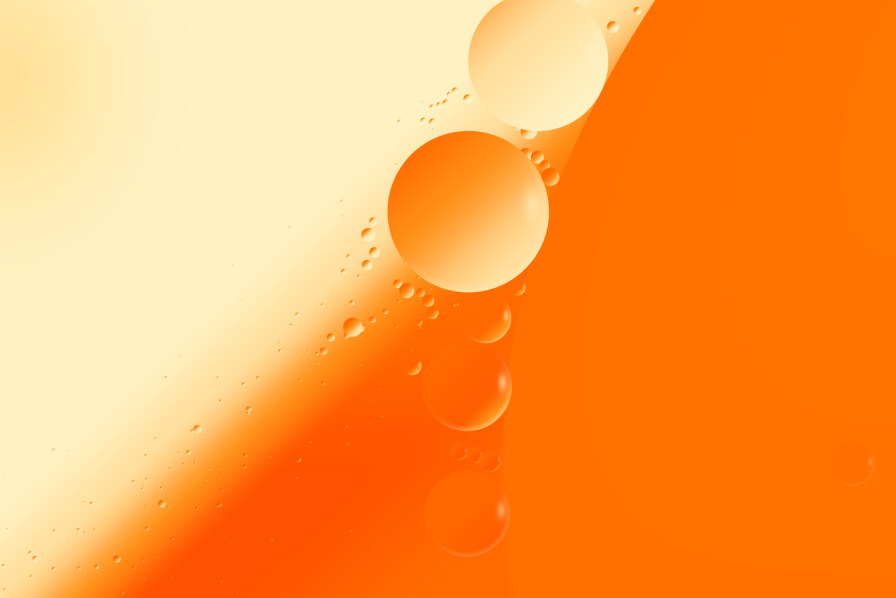
Reproduce this background procedurally as a Shadertoy shader.

```glsl
// Oil drops on a backlit cream and orange ground. A soft diagonal ramp and a
// curved hard edge make the ground; each drop is a lens that shows the same
// ramp reversed. Strings and a hashed grid scatter the smaller drops.

const vec3 CREAM   = vec3(1.0, 0.945, 0.76);
const vec3 PEACH   = vec3(1.0, 0.87, 0.61);
const vec3 APRICOT = vec3(1.0, 0.73, 0.38);
const vec3 AMBER   = vec3(1.0, 0.56, 0.09);
const vec3 RED     = vec3(1.0, 0.32, 0.0);
const vec3 ORANGE  = vec3(1.0, 0.44, 0.0);
const vec2 SLOPE   = vec2(0.688, -0.725);   // from cream towards orange

vec2 hash2(vec2 p) {
    vec3 q = fract(p.xyx * vec3(0.1031, 0.103, 0.0973));
    q += dot(q, q.yzx + 33.33);
    return fract((q.xx + q.yz) * q.zy);
}

// Signed distance to the diagonal where cream turns to orange
float diagonal(vec2 p) { return dot(p, SLOPE) - 0.103; }

// Colour across the diagonal; the deep tone is redder near the bottom
vec3 ramp(float d, float height) {
    vec3 deep = mix(RED, ORANGE, 0.8 * smoothstep(0.18, 0.5, height));
    vec3 c = mix(CREAM, PEACH, smoothstep(-0.22, -0.09, d));
    c = mix(c, APRICOT, smoothstep(-0.11, -0.04, d));
    c = mix(c, AMBER, smoothstep(-0.07, 0.0, d));
    c = mix(c, deep, smoothstep(-0.02, 0.07, d));
    return mix(c, vec3(1.0, 0.415, 0.0), smoothstep(0.14, 0.4, d));
}

vec3 backdrop(vec2 p, float aa) {
    vec3 c = ramp(diagonal(p), p.y);
    // Warm patch in the upper left
    vec2 q = (p - vec2(0.0, 0.87)) / vec2(0.17, 0.2);
    c = mix(c, vec3(1.0, 0.86, 0.54), 0.75 * exp(-dot(q, q)));
    // Flat orange field beyond a curved edge
    float h = p.y - 0.22;
    float edge = (p.x - 0.84 - 0.42 * h * h) / sqrt(1.0 + 0.7 * h * h);
    vec3 field = ORANGE + vec3(0.0, 0.03, 0.0) * smoothstep(0.0, 0.6, edge) * p.y;
    float softness = aa + 0.012 * smoothstep(0.4, 0.1, p.y);
    return mix(c, field, smoothstep(-softness, softness, edge));
}

// One drop: bend sets how much of the reversed ramp it gathers
vec3 lens(vec3 col, vec2 p, vec2 center, float r, float bend, float opacity, float aa) {
    vec2 q = (p - center) / r;
    float len = length(q);
    float cover = opacity * smoothstep(aa, -aa, (len - 1.0) * r);
    float side = dot(q, SLOPE);
    vec3 c = ramp(diagonal(center) - bend * side, center.y);
    float rim = smoothstep(0.86, 1.0, len);
    c = mix(c, CREAM, 0.3 * rim * smoothstep(-0.3, 0.9, side));
    vec2 g = (q - vec2(0.8, 0.08)) / vec2(0.1, 0.2);
    c = mix(c, CREAM, 0.6 * exp(-dot(g, g)));
    return mix(col, c, cover);
}

// Small drops gather enough of the ramp to show both of its ends
vec3 droplet(vec3 col, vec2 p, vec2 center, float r, float opacity, float aa) {
    float bend = 0.09 + 0.8 * abs(diagonal(center));
    return lens(col, p, center, r, bend, opacity, aa);
}

// Row of drops from a to b, jittered sideways, with varied sizes
vec3 dropString(vec3 col, vec2 p, vec2 a, vec2 b, float width, float size,
                int count, float opacity, float aa) {
    vec2 across = normalize(vec2(a.y - b.y, b.x - a.x));
    for (int i = 0; i < count; i++) {
        vec2 h = hash2(vec2(float(i) * 7.3, a.x * 97.0));
        vec2 center = mix(a, b, float(i) / float(count - 1));
        center += across * (h.x - 0.5) * width;
        col = droplet(col, p, center, size * mix(0.5, 1.0, h.y), opacity, aa);
    }
    return col;
}

// Fine drops in a jittered grid, densest along the diagonal
vec3 specks(vec3 col, vec2 p, float cell, float density, float seed, float aa) {
    vec2 id = floor(p / cell);
    vec2 h = hash2(id + seed);
    vec2 k = hash2(id + seed + 41.7);
    vec2 center = (id + 0.25 + 0.5 * h) * cell;
    float band = (diagonal(center) + 0.02) / 0.13;
    float chance = density * exp(-band * band) * smoothstep(0.86, 0.7, center.x);
    float r = cell * mix(0.05, 0.17, k.y * k.y);
    return droplet(col, p, center, r, 0.85 * step(k.x, chance), aa);
}

void mainImage(out vec4 fragColor, in vec2 fragCoord) {
    vec2 p = fragCoord / iResolution.y;
    float aa = 0.75 / iResolution.y;
    vec3 col = backdrop(p, aa);

    // Scattered specks
    col = specks(col, p, 0.021, 0.28, 3.0, aa);
    col = specks(col, p, 0.043, 0.3, 19.0, aa);

    // Strings of small drops
    col = dropString(col, p, vec2(0.705, 0.805), vec2(0.777, 0.845), 0.04, 0.008, 8, 1.0, aa);
    col = dropString(col, p, vec2(0.857, 0.773), vec2(0.932, 0.722), 0.05, 0.017, 6, 1.0, aa);
    col = dropString(col, p, vec2(0.629, 0.628), vec2(0.605, 0.560), 0.03, 0.013, 4, 1.0, aa);
    col = dropString(col, p, vec2(0.670, 0.531), vec2(0.726, 0.480), 0.016, 0.013, 5, 1.0, aa);
    col = dropString(col, p, vec2(0.557, 0.430), vec2(0.641, 0.484), 0.02, 0.009, 5, 1.0, aa);
    col = dropString(col, p, vec2(1.066, 0.982), vec2(1.025, 0.955), 0.0, 0.012, 2, 1.0, aa);
    col = dropString(col, p, vec2(0.767, 0.244), vec2(0.820, 0.232), 0.02, 0.024, 3, 0.6, aa);
    col = droplet(col, p, vec2(0.590, 0.453), 0.016, 1.0, aa);
    col = droplet(col, p, vec2(0.689, 0.389), 0.016, 1.0, aa);
    col = droplet(col, p, vec2(0.865, 0.520), 0.014, 1.0, aa);

    // Large drops, top to bottom, then the faint one on the right
    col = lens(col, p, vec2(0.900, 0.898), 0.117, 0.085, 1.0, aa);
    col = lens(col, p, vec2(0.783, 0.646), 0.135, 0.085, 1.0, aa);
    col = lens(col, p, vec2(0.812, 0.469), 0.043, 0.16, 1.0, aa);
    col = lens(col, p, vec2(0.781, 0.354), 0.075, 0.22, 1.0, aa);
    col = lens(col, p, vec2(0.781, 0.141), 0.072, 0.12, 0.7, aa);
    col = lens(col, p, vec2(1.426, 0.225), 0.037, 0.1, 0.4, aa);

    fragColor = vec4(col, 1.0);
}
```
